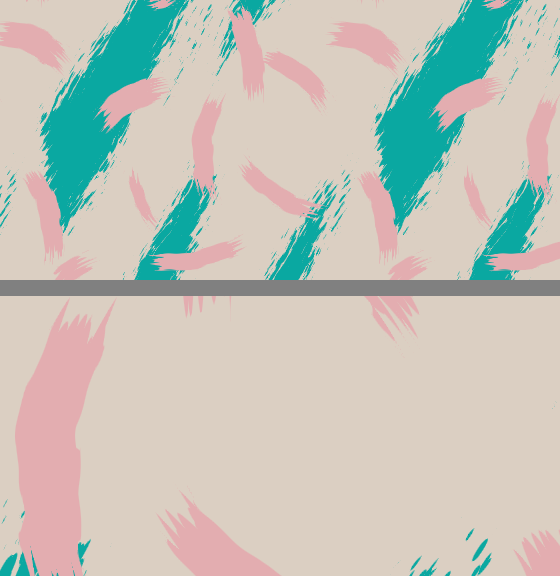
Top: the whole. Bottom: its middle third, enlarged.
Reproduce this pattern procedurally as a Shadertoy shader.

```glsl
// Abstract paint print: broad teal diagonal dry-brush bands under short curved pink dabs
// on a cream ground, tiled sideways. Bands are tapered capsules, dabs are bent bars,
// and both are frayed by cellular noise stretched along the direction of the bristles.

const float TILE_WIDTH = 1.195;

// Band spines (from.xy, to.xy) and their half widths; a negative width leaves only flecks
const vec4 BAND_SPINE[10] = vec4[10](
    vec4(0.625, 1.052, 0.417, 0.740), vec4(0.417, 0.740, 0.292, 0.531),
    vec4(0.292, 0.531, 0.208, 0.206), vec4(0.924, 1.040, 0.828, 0.857),
    vec4(0.828, 0.857, 0.755, 0.688), vec4(0.724, 0.349, 0.534, -0.04),
    vec4(1.172, 0.310, 1.016, -0.016), vec4(0.755, 0.974, 0.580, 0.610),
    vec4(1.255, 0.440, 1.198, 0.193), vec4(0.480, 0.990, 0.300, 0.770));
const vec2 BAND_WIDTH[10] = vec2[10](
    vec2(0.063, 0.109), vec2(0.109, 0.135), vec2(0.135, 0.03), vec2(0.065, 0.02),
    vec2(0.015, -0.03), vec2(0.036, 0.078), vec2(0.012, 0.06), vec2(-0.02),
    vec2(-0.01), vec2(0.0));

// Dab chords (from.xy, to.xy), then bend and half width
const vec4 DAB_CHORD[12] = vec4[12](
    vec4(-0.031, 0.883, 0.242, 0.760), vec4(0.350, 0.548, 0.608, 0.695),
    vec4(0.779, 0.667, 0.755, 0.280), vec4(0.836, 0.985, 0.911, 0.635),
    vec4(0.932, 0.805, 1.172, 0.617), vec4(0.862, 0.426, 1.155, 0.237),
    vec4(0.100, 0.400, 0.188, 0.055), vec4(0.474, 0.408, 0.570, 0.180),
    vec4(0.522, 0.063, 0.880, 0.138), vec4(0.188, -0.029, 0.341, 0.078),
    vec4(0.521, 0.974, 0.638, 1.026), vec4(0.130, 1.104, 0.135, 0.972));
const vec2 DAB_SHAPE[12] = vec2[12](
    vec2(0.036, 0.052), vec2(0.03, 0.05), vec2(-0.044, 0.039), vec2(0.02, 0.042),
    vec2(0.03, 0.038), vec2(-0.035, 0.035), vec2(0.033, 0.04), vec2(-0.025, 0.023),
    vec2(-0.025, 0.034), vec2(0.015, 0.039), vec2(-0.01, 0.023), vec2(0.0, 0.046));

vec2 hash2(vec2 cell) {
    vec3 h = fract(cell.xyx * vec3(0.1031, 0.1030, 0.0973));
    h += dot(h, h.yzx + 33.33);
    return fract((h.xx + h.yz) * h.zy);
}

// Distance to the nearest scattered cell point
float cellNoise(vec2 p) {
    vec2 cell = floor(p), f = fract(p);
    float nearest = 2.0;
    for (int y = -1; y <= 1; y++)
    for (int x = -1; x <= 1; x++) {
        vec2 o = vec2(x, y);
        vec2 d = o + hash2(cell + o) - f;
        nearest = min(nearest, dot(d, d));
    }
    return sqrt(nearest);
}

float taperedSegment(vec2 p, vec4 spine, vec2 width) {
    vec2 ab = spine.zw - spine.xy, ap = p - spine.xy;
    float t = clamp(dot(ap, ab) / dot(ab, ab), 0.0, 1.0);
    return length(ap - ab * t) - mix(width.x, width.y, t);
}

float tealBands(vec2 p) {
    float body = 1.0;
    for (int i = 0; i < 10; i++)
        body = min(body, taperedSegment(p, BAND_SPINE[i], BAND_WIDTH[i]));
    // Bristle coordinates: x along the stroke, y across it
    vec2 s = vec2(dot(p, vec2(0.52, 0.854)), dot(p, vec2(-0.854, 0.52)));
    s.y += 0.006 * sin(s.x * 14.0);
    float bristle = 0.6 * cellNoise(s * vec2(11.0, 75.0))
                  + 0.4 * cellNoise(s * vec2(26.0, 150.0) + 40.0);
    float roughness = 0.1 + 0.04 * sin(s.x * 9.0 + 1.0) * sin(s.y * 13.0);
    return body + roughness * (bristle - 0.45);
}

float pinkDab(vec2 p, vec4 chord, vec2 shape, float seed) {
    vec2 ab = chord.zw - chord.xy, ap = p - chord.xy;
    float len = length(ab);
    vec2 dir = ab / len;
    float along = dot(ap, dir), u = along / len;
    float across = dot(ap, vec2(-dir.y, dir.x)) - shape.x * 4.0 * u * (1.0 - u);
    float bristle = cellNoise(vec2(along * 8.0, across * 105.0) + seed * 17.0);
    float wobble = 0.003 * sin(along * 38.0 + seed) + 0.0015 * sin(along * 97.0 + seed * 2.0);
    float side = abs(across + wobble) - shape.y * (0.82 + 0.8 * u * (1.0 - u)) + 0.008 * bristle;
    float ends = 0.095 * bristle - min(along * 1.3, len - along);
    return max(side, ends);
}

float coverage(float d) {
    return clamp(0.5 - d / max(fwidth(d), 1e-5), 0.0, 1.0);
}

void mainImage(out vec4 fragColor, in vec2 fragCoord) {
    vec2 p = fragCoord / iResolution.y;
    float tile = floor(p.x / TILE_WIDTH);
    float teal = 1.0, pink = 1.0;
    // Neighbouring tiles also reach into this one
    for (int k = -1; k <= 1; k++) {
        vec2 q = p - vec2((tile + float(k)) * TILE_WIDTH, 0.0);
        teal = min(teal, tealBands(q));
        for (int i = 0; i < 12; i++)
            pink = min(pink, pinkDab(q, DAB_CHORD[i], DAB_SHAPE[i], float(i)));
    }
    vec3 color = vec3(0.86, 0.81, 0.76);
    color = mix(color, vec3(0.04, 0.66, 0.63), coverage(teal));
    color = mix(color, vec3(0.89, 0.68, 0.69), coverage(pink));
    fragColor = vec4(color, 1.0);
}
```
